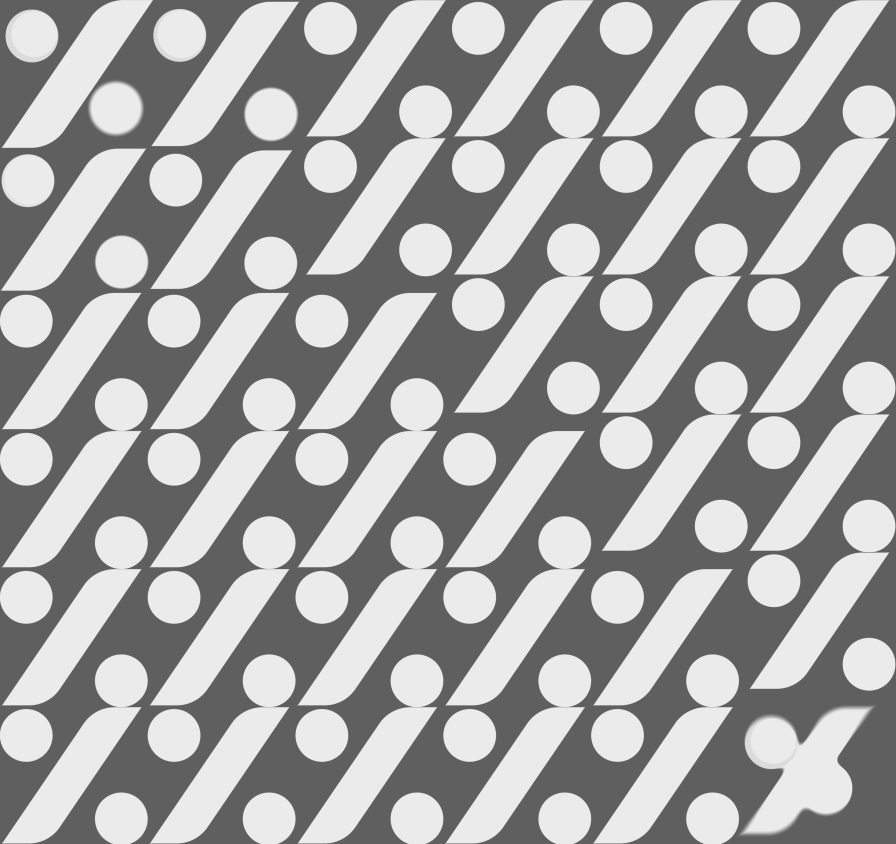
This pattern is drawn by a WebGL 2 fragment shader. Its source:

```glsl
#version 300 es
precision highp float;
// Slanted bars with two dots each, 6 x 6, slipped along the diagonal and worn at two corners.

#define CANVAS vec2(768.0, 723.0)   // design units across and down
#define COUNT 6.0                   // tiles per side
#define PITCH vec2(126.7, 118.3)    // tile spacing
#define FIRST vec2(61.5, 72.7)      // centre of the first tile
#define SLIP vec2(7.4, -14.2)       // shift of the tiles above the diagonal
#define BAR_HALF vec2(16.5, 58.35)  // half thickness, half height
#define BAR_ROUND 32.0              // radius of the blunt corners
#define DOT_RADIUS 22.6
#define DARK vec3(0.373)
#define LIGHT vec3(0.922)
#define GHOST vec3(0.86)

uniform vec2 u_resolution;
out vec4 fragColor;

float cover(float d, float width) {
    return smoothstep(-0.5, 0.5, -d / width);
}

float smoothUnion(float a, float b, float k) {
    float h = max(k - abs(a - b), 0.0) / k;
    return min(a, b) - 0.25 * k * h * h;
}

// Slanted bar: sharp acute corners, rounded obtuse corners.
float barDistance(vec2 p) {
    if (p.y < 0.0) p = -p;
    vec2 side = normalize(vec2(-116.7, 79.5));
    float across = dot(p, side);
    float d = max(p.y - BAR_HALF.y, abs(across) - BAR_HALF.x);

    // Arc centre lies one radius inside the top and the left side.
    float cy = BAR_HALF.y - BAR_ROUND;
    float cx = (BAR_HALF.x - BAR_ROUND - side.y * cy) / side.x;
    vec2 q = p - vec2(cx, cy);
    bool inArc = q.x < 0.0 && q.x * side.y - q.y * side.x > 0.0;
    return inArc ? max(d, length(q) - BAR_ROUND) : d;
}

// Returns ink coverage in x and ghosting in y.
vec2 tile(vec2 p, vec2 id, float aa) {
    float inCorner = step(max(id.x, id.y), 1.5);
    float corner = inCorner * max(0.0, 1.0 - 0.3 * id.x - 0.5 * id.y);
    float last = step(COUNT - 1.5, min(id.x, id.y));

    // Diagonal slip, only partial in the top left corner.
    float slip = mix(step(id.y + 0.5, id.x), mix(0.66, 0.2, id.y), inCorner);
    vec2 centre = FIRST + id * PITCH + SLIP * slip - vec2(3.5, 4.0) * last;
    vec2 q = (p - centre) * vec2(1.0, -1.0);

    // Bar grows at the first corner and shrinks at the last tile.
    float size = 1.0 + 0.085 * corner - 0.075 * last;
    float bar = barDistance(q / size) * size;

    // Dots drift towards the bar where worn.
    vec2 upper = vec2(-39.0, 34.2 - 1.7 * corner) + vec2(8.5, -10.2) * last;
    vec2 lower = vec2(42.5, -37.3) + vec2(-9.5, 7.8) * pow(corner, 3.0)
               + vec2(-26.0, 22.3) * last;
    float dotA = length(q - upper) - DOT_RADIUS;
    float dotB = length(q - lower) - DOT_RADIUS;

    // Fused, blurred edges on worn tiles.
    float shape = smoothUnion(bar, min(dotA, dotB), mix(0.01, 9.0, last));
    float blur = aa + 4.0 * corner * corner * step(dotB, bar)
               + 5.0 * last * smoothstep(20.0, 50.0, abs(q.y));
    float ink = cover(shape, blur);

    // Offset bright disc leaves a pale crescent on the upper dot.
    float wear = max(corner, last);
    float bright = length(q - upper - vec2(2.0, 1.5) * wear) - DOT_RADIUS + 3.0 * wear;
    float ghost = cover(dotA, aa) * (1.0 - cover(bright, aa))
                * cover(-bar, aa) * smoothstep(0.2, 0.7, wear);
    return vec2(ink, ghost);
}

void main() {
    vec2 uv = gl_FragCoord.xy / u_resolution;
    vec2 p = vec2(uv.x, 1.0 - uv.y) * CANVAS;
    float aa = 1.4 * CANVAS.y / u_resolution.y;
    vec2 cell = floor(p / PITCH);

    // Tiles can overhang, so visit the neighbours too.
    vec2 mark = vec2(0.0);
    for (int j = -1; j <= 1; j++) {
        for (int i = -1; i <= 1; i++) {
            vec2 id = cell + vec2(i, j);
            if (min(id.x, id.y) < 0.0 || max(id.x, id.y) >= COUNT) continue;
            mark = max(mark, tile(p, id, aa));
        }
    }

    vec3 tone = mix(LIGHT, GHOST, mark.y);
    fragColor = vec4(mix(DARK, tone, mark.x), 1.0);
}
```
